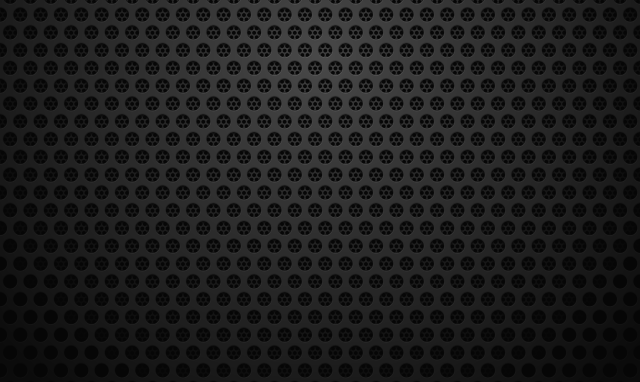
Give the GLSL for this pattern, as a WebGL 2 fragment shader.

```glsl
#version 300 es
precision highp float;
// Dark perforated metal sheet, lit from the top centre, with a finer mesh behind its holes.

uniform vec2 u_resolution;
out vec4 fragColor;

// Offset from the nearest centre of a staggered lattice with unit column pitch.
vec2 staggeredOffset(vec2 p) {
  float row = floor(p.y / 0.875 + 0.5);
  float shift = 0.5 * mod(row, 2.0);
  return vec2(fract(p.x - shift + 0.5) - 0.5, p.y - row * 0.875);
}

// Antialiased coverage of a disc.
float disc(float dist, float radius, float soft) {
  return 1.0 - smoothstep(radius - soft, radius + soft, dist);
}

void main() {
  float columns = 31.48;
  float pixel = columns / u_resolution.x;
  vec2 p = gl_FragCoord.xy * pixel;

  // Soft pool of light near the top of the sheet
  vec2 uv = gl_FragCoord.xy / u_resolution;
  float falloff = length((uv - vec2(0.5, 0.85)) * vec2(1.67, 1.0));
  float light = max(0.285 - 0.215 * falloff, 0.045);

  // Large holes
  vec2 c = staggeredOffset(p - vec2(0.0, 0.57));
  float r = length(c);
  float hole = disc(r, 0.345, pixel * 0.7);

  // Sheet with a lit lower lip and a shaded upper lip
  float lip = disc(abs(r - 0.365), 0.02, pixel * 0.6);
  float facing = dot(c / max(r, 0.001), normalize(vec2(0.35, -1.0)));
  float sheet = light * (1.0 + lip * (0.3 * max(facing, 0.0) - 0.2 * max(-facing, 0.0)));

  // Fine mesh behind, a quarter of the pitch, set slightly lower
  vec2 m = staggeredOffset((c + vec2(0.0, 0.02)) * 4.0) * 0.25;
  float web = 1.0 - disc(length(m), 0.092, pixel * 0.6);

  // The sheet shades the mesh from above and around the wall
  float castShadow = disc(length(c + vec2(0.01, 0.06)), 0.29, 0.08);
  float meshLight = max(light - 0.075, 0.0) * mix(0.25, 1.05, castShadow);
  float recess = 0.02 + 0.04 * light + web * meshLight;

  fragColor = vec4(vec3(mix(sheet, recess, hole)), 1.0);
}
```
